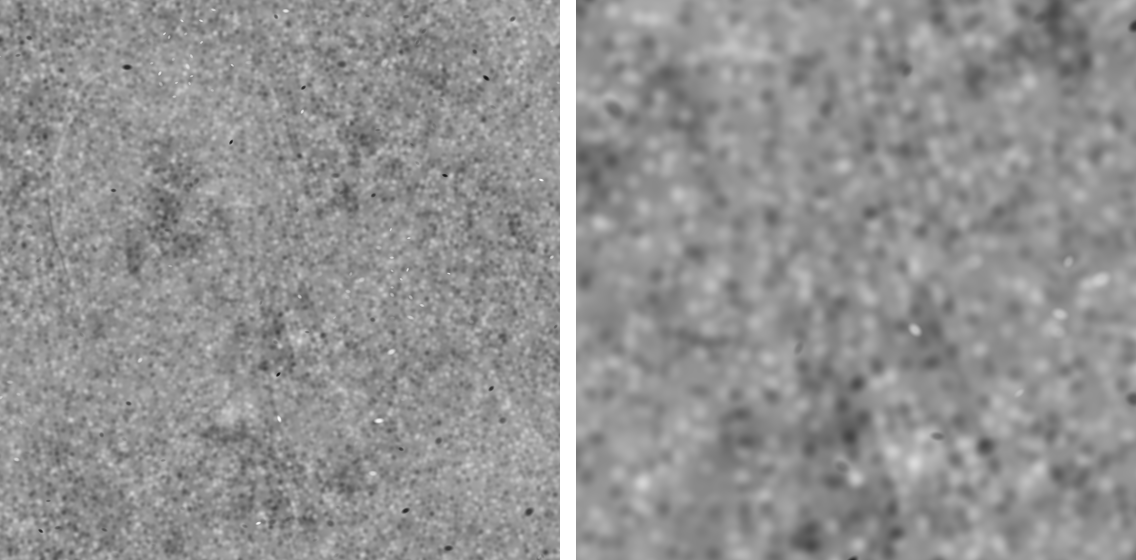
Left, the full canvas; right, a detail of the centre.
This texture is drawn by a Shadertoy shader. Its source:

```glsl
const float BASE_GREY = 0.575;
const float GRAIN_FREQ = 118.0, GRAIN_GAIN = 0.125;
const float MOTTLE_FREQ = 58.0, MOTTLE_GAIN = 0.075;
const float PATCH_FREQ = 24.0, PATCH_GAIN = 0.085;
const float REGION_FREQ = 5.5, REGION_GAIN = 0.045;
const float SPECK_FREQ = 16.0, CLUSTER_FREQ = 44.0;
const float BRIGHT_CHANCE = 0.10, DARK_CHANCE = 0.09;
const float SPECK_RADIUS = 0.0072;
const float WHITE = 0.97, BLACK = 0.08;
const float TRAIL_WIDTH = 0.0045, TRAIL_GAIN = 0.085;

vec3 hash3(vec2 cell, float seed) {
    vec3 p = fract(vec3(cell.xyx + seed * 17.3) * vec3(0.1031, 0.1030, 0.0973));
    p += dot(p, p.yxz + 33.33);
    return fract((p.xxy + p.yzz) * p.zyx);
}

// Cellular noise: soft overlapping blobs of random sign, centred on zero
float clumps(vec2 p, float seed) {
    vec2 cell = floor(p);
    float sum = 0.0;
    for (int y = -1; y <= 1; y++)
    for (int x = -1; x <= 1; x++) {
        vec2 id = cell + vec2(x, y);
        vec3 rnd = hash3(id, seed);
        vec2 d = p - id - rnd.xy;
        float falloff = max(1.0 - dot(d, d), 0.0);
        sum += (2.0 * rnd.z - 1.0) * falloff * falloff * falloff;
    }
    return sum;
}

// Sparse, slightly elongated dots; returns coverage from 0 to 1
float specks(vec2 uv, float freq, float chance, float radius, float seed) {
    vec2 cell = floor(uv * freq);
    float cover = 0.0;
    for (int y = -1; y <= 1; y++)
    for (int x = -1; x <= 1; x++) {
        vec2 id = cell + vec2(x, y);
        vec3 place = hash3(id, seed);
        vec3 form = hash3(id, seed + 5.0);
        vec2 d = uv - (id + place.xy) / freq;
        float angle = (form.x - 0.5) * 2.4;
        d = mat2(cos(angle), -sin(angle), sin(angle), cos(angle)) * d;
        d.y *= 1.2 + 0.7 * form.y;
        float size = radius * mix(0.65, 1.35, form.z * form.z);
        float dot_ = 1.0 - smoothstep(0.25, 1.2, length(d) / size);
        cover = max(cover, dot_ * step(place.z, chance) * mix(0.4, 1.0, form.y));
    }
    return cover;
}

float softEllipse(vec2 p, vec2 center, vec2 radii) {
    return 1.0 - smoothstep(0.35, 1.2, length((p - center) / radii));
}

// Pale winding trail with a thin dark flank
float trail(vec2 uv) {
    float phase = (uv.y - 0.53) * 13.0;
    float bend = max(uv.y - 0.83, 0.0);
    float center = 0.12 - 0.028 * sin(phase) + 20.0 * bend * bend;
    float slope = -0.364 * cos(phase) + 40.0 * bend;
    float d = (uv.x - center) / sqrt(1.0 + slope * slope);
    float ends = smoothstep(0.40, 0.45, uv.y) * (1.0 - smoothstep(0.86, 0.92, uv.y));
    float flank = smoothstep(0.49, 0.53, uv.y) * (1.0 - smoothstep(0.62, 0.67, uv.y));
    float ridge = exp(-pow(d / TRAIL_WIDTH, 2.0));
    float shade = exp(-pow((d + 1.6 * TRAIL_WIDTH) / (0.7 * TRAIL_WIDTH), 2.0));
    return ends * (ridge - 1.1 * flank * shade);
}

void mainImage(out vec4 fragColor, in vec2 fragCoord) {
    vec2 uv = fragCoord / iResolution.xy;

    // Calm and rough regions, with irregular borders
    vec2 warp = 0.012 * vec2(clumps(uv * 30.0, 1.0), clumps(uv * 30.0, 2.0));
    float region = clumps((uv + warp) * REGION_FREQ, 3.0);
    float rough = smoothstep(-0.35, 0.45, -region);

    // Layered ground texture
    float grey = BASE_GREY + REGION_GAIN * region;
    float patches = clumps((uv + warp) * PATCH_FREQ, 4.0);
    grey += PATCH_GAIN * mix(0.3, 1.1, rough) * (patches - 0.4 * max(patches, 0.0) - 0.1);
    grey += MOTTLE_GAIN * mix(0.8, 1.25, rough) * clumps(uv * MOTTLE_FREQ, 6.0);
    grey += GRAIN_GAIN * mix(0.9, 1.15, rough) * clumps(uv * GRAIN_FREQ, 7.0);

    // Trail, pale clearing with its shadow, and a dark plot
    vec2 q = uv + warp;
    grey += TRAIL_GAIN * trail(uv + 0.15 * warp);
    grey += 0.11 * softEllipse(q, vec2(0.43, 0.262), vec2(0.052, 0.026));
    grey -= 0.15 * softEllipse(q, vec2(0.395, 0.225), vec2(0.075, 0.013));
    grey -= 0.15 * softEllipse(q, vec2(0.24, 0.53), vec2(0.018, 0.046));

    // Lone specks, then tight clusters of small ones
    float cluster = smoothstep(0.25, 0.65, clumps(uv * 6.0, 8.0));
    float bright = specks(uv, SPECK_FREQ, BRIGHT_CHANCE, SPECK_RADIUS, 9.0);
    float dark = specks(uv, SPECK_FREQ, DARK_CHANCE, 1.15 * SPECK_RADIUS, 10.0);
    bright = max(bright, 0.75 * cluster * specks(uv, CLUSTER_FREQ, 0.25, 0.75 * SPECK_RADIUS, 11.0));
    dark = max(dark, 0.5 * rough * specks(uv, CLUSTER_FREQ, 0.06, SPECK_RADIUS, 12.0));
    grey = mix(grey, BLACK, dark);
    grey = mix(grey, WHITE, bright);

    fragColor = vec4(vec3(clamp(grey, 0.0, 1.0)), 1.0);
}
```
